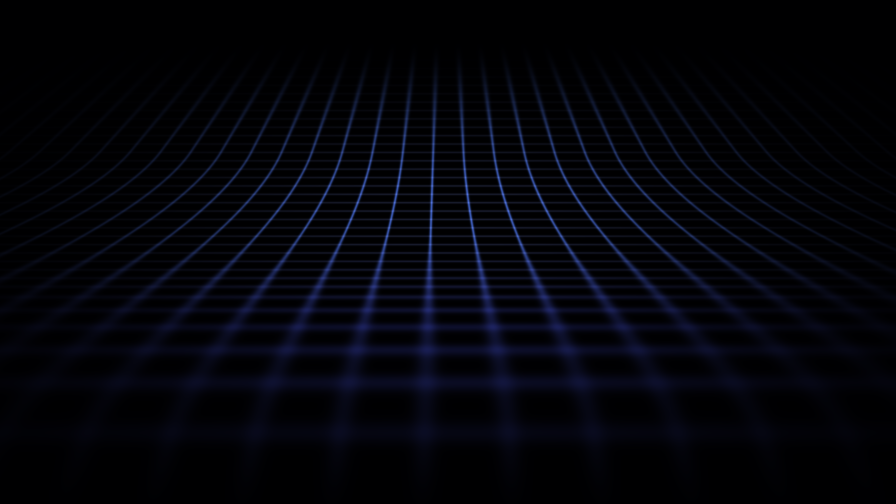
Reproduce this background procedurally as a Shadertoy shader.

```glsl
const vec3 BACKDROP = vec3(0.0, 0.0, 0.005);
const vec3 SHARP_BLUE = vec3(0.25, 0.38, 0.76);
const vec3 DEEP_BLUE = vec3(0.27, 0.33, 0.86);
const vec3 ROW_GREY = vec3(0.105, 0.12, 0.19);
const vec3 ROW_BLUE = vec3(0.05, 0.058, 0.165);

// Soft line profile that keeps its energy when thinner than a pixel
float softLine(float dist, float width, float pixel) {
    float filtered = sqrt(width * width + 0.25 * pixel * pixel);
    float t = dist / filtered;
    return exp(-t * t) * width / filtered;
}

// Distance to the nearest integer
float gridDistance(float coord) {
    return abs(fract(coord + 0.5) - 0.5);
}

// Gap between columns at a depth measured down from the top edge
float columnSpacing(float depth) {
    return 0.036 + 0.08 * depth + 0.063 * smoothstep(0.3, 0.88, depth);
}

// Row index in x, rows per unit of height in y:
// perspective in front, continued by its tangent up the slope
vec2 rowCoord(float depth) {
    float bend = max(depth, 0.56);
    float away = bend - 0.391;
    float density = 1.7176 / (away * away);
    return vec2(1.7176 / away - 3.655 + density * (bend - depth), density);
}

float columnMask(float x, float depth, float pixel) {
    float spacing = columnSpacing(depth);
    float growth = (columnSpacing(depth + 0.005) - columnSpacing(depth - 0.005)) / 0.01;
    float column = x / spacing;
    float slant = column * growth;
    float dist = gridDistance(column) * spacing / sqrt(1.0 + slant * slant);
    float nearBlur = 0.0215 * smoothstep(0.45, 0.8, depth);
    float farBlur = 0.003 * (1.0 - smoothstep(0.12, 0.33, depth));
    return softLine(dist, 0.0024 + nearBlur + farBlur, pixel);
}

float rowMask(float depth, float pixel) {
    vec2 row = rowCoord(depth);
    float blur = 0.022 * smoothstep(0.5, 0.92, depth);
    return softLine(gridDistance(row.x) / row.y, 0.0018 + blur, pixel);
}

// Brightness of the columns: brightest in the focal band
float columnLight(float depth) {
    float defocus = max(depth - 0.43, 0.0) / 0.125;
    float nearFade = 1.0 - smoothstep(0.85, 1.05, depth);
    return smoothstep(0.08, 0.4, depth) * nearFade / (1.0 + defocus * defocus);
}

float rowLight(float depth) {
    return smoothstep(0.1, 0.42, depth) * (1.0 - smoothstep(0.65, 1.02, depth));
}

// Falloff towards the sides, wider in the foreground
float sideFade(float x, float depth) {
    float t = x / mix(0.38, 0.78, depth);
    return exp(-t * t);
}

void mainImage(out vec4 fragColor, in vec2 fragCoord) {
    float pixel = 1.0 / iResolution.y;
    float x = (fragCoord.x - 0.5 * iResolution.x) * pixel;
    float depth = 1.0 - fragCoord.y * pixel;
    float centre = -0.020 - 0.031 * depth;

    // Light and colour change with focus
    float nearness = smoothstep(0.45, 0.65, depth);
    vec3 columnColor = mix(SHARP_BLUE, DEEP_BLUE, nearness) * columnLight(depth);
    vec3 rowColor = mix(ROW_GREY, ROW_BLUE, nearness) * rowLight(depth);

    // Add both line families to the backdrop
    vec3 grid = columnColor * columnMask(x - centre, depth, pixel)
              + rowColor * rowMask(depth, pixel);
    fragColor = vec4(BACKDROP + grid * sideFade(x, depth), 1.0);
}
```
